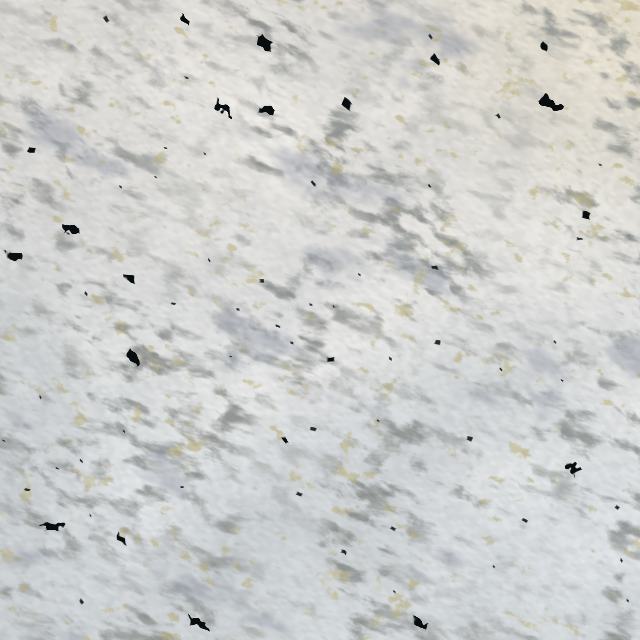
A three.js fragment shader for this texture:

```glsl
// Pale polished granite: a warm-to-cool white ground with soft clouds and
// slanted grey flecks from stretched value noise, thin ochre stains, and
// black angular crystals and specks scattered on jittered grids.
varying vec2 vUv;

const vec3 WARM_WHITE = vec3(0.878, 0.868, 0.850);
const vec3 COOL_WHITE = vec3(0.820, 0.838, 0.850);
const vec3 CREAM = vec3(0.925, 0.895, 0.820);
const vec3 FLECK_GREY = vec3(0.545, 0.560, 0.550);
const vec3 BLUE_GREY = vec3(0.590, 0.610, 0.660);
const vec3 OCHRE = vec3(0.720, 0.680, 0.480);
const vec3 CRYSTAL_BLACK = vec3(0.030, 0.050, 0.060);

const float GRAIN_ANGLE = -0.42;
const float CLOUD_SCALE = 5.0;
const float CLOUD_CONTRAST = 0.13;
const float FLECK_SCALE = 48.0;
const float FINE_SCALE = 150.0;
const float FINE_CONTRAST = 0.055;
const float EDGE_SOFTNESS = 0.0016;

float hash(vec2 p) {
  return fract(sin(dot(p, vec2(127.1, 311.7))) * 43758.5453);
}

mat2 rotation(float a) {
  return mat2(cos(a), -sin(a), sin(a), cos(a));
}

float valueNoise(vec2 p) {
  vec2 i = floor(p);
  vec2 f = fract(p);
  f = f * f * (3.0 - 2.0 * f);
  float low = mix(hash(i), hash(i + vec2(1.0, 0.0)), f.x);
  float high = mix(hash(i + vec2(0.0, 1.0)), hash(i + 1.0), f.x);
  return mix(low, high, f.y);
}

float fbm(vec2 p) {
  float sum = 0.0;
  float weight = 0.533;
  for (int i = 0; i < 4; i++) {
    sum += weight * valueNoise(p);
    p = rotation(0.5) * p * 2.03 + 17.3;
    weight *= 0.5;
  }
  return sum;
}

// Coverage of ragged, sheared blocks, at most one in each grid cell.
float crystals(vec2 p, float cells, float chance, float minSize, float maxSize, float seed) {
  float cover = 0.0;
  vec2 home = floor(p * cells);
  vec2 rough = vec2(valueNoise(p * 130.0 + seed), valueNoise(p * 130.0 + seed + 41.0)) - 0.5;
  for (int y = -1; y <= 1; y++) {
    for (int x = -1; x <= 1; x++) {
      vec2 cell = home + vec2(float(x), float(y));
      vec2 id = cell + seed;
      float present = step(hash(id), chance);
      vec2 jitter = vec2(hash(id + 3.1), hash(id + 7.7));
      float pick = hash(id + 11.9);
      float size = mix(minSize, maxSize, pick * pick);
      vec2 q = p - (cell + 0.1 + 0.8 * jitter) / cells;
      q = rotation(GRAIN_ANGLE + 1.1 * (hash(id + 19.3) - 0.5)) * q;
      q += rough * size * 0.8;
      q.x += q.y * mix(-0.3, 0.8, hash(id + 23.7));
      float flatness = mix(0.45, 0.75, hash(id + 29.1));
      float d = max(abs(q.x), abs(q.y) / flatness) - size;
      cover = max(cover, present * (1.0 - smoothstep(-EDGE_SOFTNESS, EDGE_SOFTNESS, d)));
    }
  }
  return cover;
}

void main() {
  vec2 p = vUv;
  vec2 grain = rotation(GRAIN_ANGLE) * p;

  // Ground: warm at the top, cool below, cream in the upper right corner
  float clouds = fbm(p * CLOUD_SCALE + 4.0);
  float warmth = smoothstep(0.1, 1.0, p.y + 0.5 * (clouds - 0.5));
  vec3 color = mix(COOL_WHITE, WARM_WHITE, warmth);
  color = mix(color, CREAM, 0.75 * (1.0 - smoothstep(0.0, 0.5, distance(p, vec2(1.0)))));
  color += CLOUD_CONTRAST * (clouds - 0.5);

  // Slanted grey flecks, gathered in patches
  float patches = smoothstep(0.32, 0.68, fbm(p * 9.0 + 31.0));
  float bend = 1.2 * fbm(p * 12.0 + 53.0);
  float flecks = fbm(grain * FLECK_SCALE * vec2(0.6, 1.25) + bend);
  color = mix(color, FLECK_GREY, smoothstep(0.46, 0.82, flecks) * mix(0.3, 0.9, patches));

  // Rare blurred blue-grey smears
  float smears = fbm(grain * vec2(8.0, 15.0) + 71.0);
  color = mix(color, BLUE_GREY, 0.5 * smoothstep(0.64, 0.82, smears));

  // Small ochre stains
  float stains = fbm(grain * vec2(38.0, 55.0) + 97.0);
  color = mix(color, OCHRE, 0.55 * smoothstep(0.66, 0.82, stains));

  // Fine grain
  color += FINE_CONTRAST * (valueNoise(grain * FINE_SCALE * vec2(0.7, 1.2)) - 0.5);

  // Black crystals, then small specks
  float black = crystals(p, 8.0, 0.34, 0.005, 0.018, 13.0);
  black = max(black, 0.85 * crystals(p, 20.0, 0.13, 0.0018, 0.0050, 57.0));
  color = mix(color, CRYSTAL_BLACK, black);

  gl_FragColor = vec4(clamp(color, 0.0, 1.0), 1.0);
}
```
